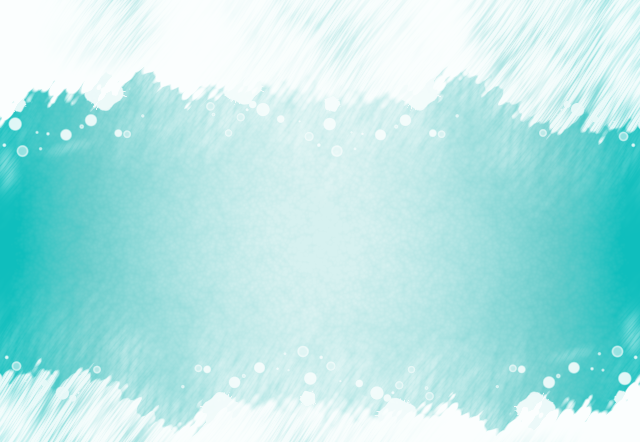
Give the GLSL for this background, as a Shadertoy shader.

```glsl
// Turquoise paper glow between two torn white bands of brushed and splattered paint.

const float ASPECT = 1.446;                      // canvas width in heights
const vec3 PALE  = vec3(0.84, 0.944, 0.94);
const vec3 MID   = vec3(0.40, 0.80, 0.795);
const vec3 TEAL  = vec3(0.06, 0.745, 0.74);
const vec3 WHITE = vec3(0.985, 0.998, 0.996);
const float MID_STOP = 0.57;                     // where MID lies between PALE and TEAL
const float GLOW_POWER = 1.8;                    // falloff from the sides to the centre
const float GRAIN = 0.085;                       // strength of the paper mottle
const float EDGE_DEPTH = 0.212;                  // mean depth of a white band
const float BAND_SHIFT = 0.137;                  // how much less the lower band shows
const float SPLAT_PERIOD = 0.7105;
const int DROPS = 8;
// Splat motif: x, depth, radius
const vec3 MOTIFS[3] = vec3[3](vec3(0.235, 0.203, 0.043),
                               vec3(0.547, 0.192, 0.043),
                               vec3(0.750, 0.235, 0.018));

vec2 hash2(vec2 p) {
    return fract(sin(vec2(dot(p, vec2(127.1, 311.7)), dot(p, vec2(269.5, 183.3)))) * 43758.5);
}

// Distance to the nearest scattered cell point
float cellNoise(vec2 p) {
    vec2 cell = floor(p), f = fract(p);
    float nearest = 2.0;
    for (int j = -1; j <= 1; j++)
        for (int i = -1; i <= 1; i++) {
            vec2 o = vec2(i, j);
            vec2 d = o + hash2(cell + o) - f;
            nearest = min(nearest, dot(d, d));
        }
    return sqrt(nearest);
}

float bump(float x, float centre, float width) {
    float d = (x - centre) / width;
    return exp(-d * d);
}

// Brush marks along a slope; size.x is the density across, size.y along
float bristles(vec2 q, float slope, vec2 size) {
    vec2 along = vec2(cos(slope), -sin(slope));
    vec2 b = vec2(dot(q, vec2(-along.y, along.x)), dot(q, along));
    b.x += 0.006 * sin(b.y * 9.0 + q.x * 5.0);
    return cellNoise(b * size);
}

// Depth of the torn edge along x
float edgeDepth(float x) {
    float e = EDGE_DEPTH + 0.06 * bump(x, 0.0, 0.05) - 0.05 * bump(x, 0.33, 0.04)
            + 0.03 * bump(x, 0.78, 0.12) - 0.045 * bump(x, 1.05, 0.05)
            + 0.085 * smoothstep(1.08, 1.25, x);
    return e + 0.006 * sin(x * 43.0 + 2.0 * sin(x * 17.0)) + 0.004 * sin(x * 121.0 + 1.0);
}

// Spiky splats with droplets below them, repeated along the band
float splatter(vec2 q, float aa) {
    float ink = 0.0;
    for (int m = 0; m < 3; m++) {
        vec3 motif = MOTIFS[m];
        vec2 d = q - motif.xy;
        d.x = mod(d.x + 0.5 * SPLAT_PERIOD, SPLAT_PERIOD) - 0.5 * SPLAT_PERIOD;
        float a = atan(d.y, d.x + 1e-5);
        float rays = pow(abs(sin(a * 8.0 + 3.0 * sin(a * 3.0))), 18.0) * (0.5 + 0.5 * sin(a * 7.0));
        float rim = motif.z * (1.0 + 0.07 * sin(a * 5.0 + float(m)) + 0.22 * rays);
        float solidity = 0.9 - 0.75 * smoothstep(1.1, 1.2, q.x);
        ink = max(ink, solidity * smoothstep(aa, -aa, length(d) - rim));
        for (int i = 0; i < DROPS; i++) {
            vec2 h = hash2(vec2(float(i) + 3.0, float(m) * 7.0 + 1.0));
            vec2 k = hash2(h * 19.0 + 5.0);
            vec2 c = vec2(((float(i) + h.x) / float(DROPS) - 0.5) * 0.18, 0.035 + 0.075 * h.y);
            float dist = length(d - c) - 0.003 - 0.013 * k.x * k.x;
            float hollow = smoothstep(0.0, 0.006, -dist) * step(0.6, k.y);
            ink = max(ink, smoothstep(aa, -aa, dist) * (0.88 - 0.35 * hollow));
        }
    }
    return ink;
}

// White paint cover; q is x along the band and depth from its outer side
float paintCover(vec2 q, float aa) {
    float fine = bristles(q, 0.95, vec2(190.0, 11.0));
    float broad = bristles(q, 0.88, vec2(62.0, 5.0));
    float steep = bristles(q, 1.3, vec2(75.0, 7.0));
    float rough = cellNoise(q * 34.0);
    float patches = smoothstep(0.15, 0.75, cellNoise(q * vec2(9.0, 7.0) + 3.0));
    float streak = smoothstep(0.25, 0.85, 0.55 * fine + 0.5 * broad);

    // Solid band, worn by dry brush marks
    float midSoft = bump(q.x, 0.74, 0.17);
    float below = q.y - edgeDepth(q.x) + 0.035 * (rough - 0.45) + 0.05 * (broad - 0.45);
    float softness = 0.01 + 0.04 * midSoft + aa;
    float solid = smoothstep(softness, -softness, below);
    float worn = 0.6 * bump(q.x, 0.26, 0.08) * smoothstep(0.19, 0.08, q.y)
               + 0.5 * midSoft + 0.65 * smoothstep(1.0, 1.14, q.x);
    solid *= 1.0 - min(worn, 0.8) * (0.12 + 0.75 * streak) * (0.45 + 0.65 * patches);

    // Thin strokes trailing past the edge
    float reach = smoothstep(0.25, 0.0, below) * step(-0.05, below);
    float strength = 0.52 - 0.42 * bump(q.x, 0.12, 0.14) - 0.3 * smoothstep(1.15, 1.35, q.x);
    float trail = 0.5 * streak + 0.5 * smoothstep(0.2, 0.85, steep);
    float veil = reach * strength * (1.0 - 0.75 * trail) * (1.1 - 0.5 * patches);
    float sidePatch = 0.5 * bump(q.x, 0.015, 0.025) * bump(q.y, 0.38, 0.05);
    float smear = 0.3 * bump(q.x, 0.16, 0.06) * bump(q.y + 0.2 * q.x, 0.365, 0.016);
    veil = max(veil, (sidePatch + smear) * (1.0 - 0.6 * streak));
    return max(max(solid, veil), splatter(q, aa));
}

void mainImage(out vec4 fragColor, in vec2 fragCoord) {
    vec2 p = fragCoord / iResolution.xy * vec2(ASPECT, 1.0);
    float aa = 1.2 / iResolution.y;

    // Paper: pale centre, deep sides, mottled by cells
    float side = abs(p.x / ASPECT - 0.5) * 2.0;
    float rise = (p.y - 0.47) * 2.0;
    float tone = pow(side, GLOW_POWER) + 0.42 * rise * rise * (1.0 - side);
    tone += 0.12 * smoothstep(0.8, 1.0, side) * bump(rise, 0.0, 0.4);
    vec2 warped = p + 0.008 * sin(p.yx * 61.0);
    float mottle = 0.5 * cellNoise(warped * 19.0) + 0.7 * cellNoise(warped * 52.0)
                 + 0.7 * cellNoise(p * 115.0) - 0.9;
    tone = clamp(tone + GRAIN * mottle, 0.0, 1.0);
    vec3 color = mix(PALE, MID, min(tone / MID_STOP, 1.0));
    color = mix(color, TEAL, max(tone - MID_STOP, 0.0) / (1.0 - MID_STOP));

    // Upper band, and the same band turned half round below
    float cover = paintCover(vec2(p.x, 1.0 - p.y), aa);
    cover = max(cover, paintCover(vec2(ASPECT - p.x, p.y + BAND_SHIFT), aa));
    fragColor = vec4(mix(color, WHITE, cover), 1.0);
}
```
